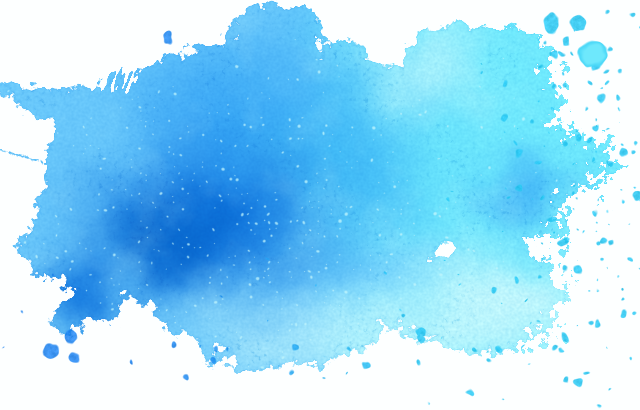
Reproduce this background procedurally as a WebGL 2 fragment shader.

```glsl
#version 300 es
precision highp float;
// A blue to cyan watercolour stain on white paper, with splashed drops.
// A smooth union of blobs, roughened by gradient noise, gives the outline;
// soft washes tint it, and hashed grids scatter the drops and specks.
uniform vec2 u_resolution;
out vec4 fragColor;

const vec3 PAPER = vec3(0.993, 1.0, 1.0);
const vec3 DEEP = vec3(0.03, 0.43, 0.86);
const vec3 BLUE = vec3(0.19, 0.63, 0.96);
const vec3 SKY = vec3(0.42, 0.79, 0.985);
const vec3 CYAN = vec3(0.43, 0.91, 0.99);
const vec3 PALE = vec3(0.76, 0.965, 0.99);

vec2 hash2(vec2 p) {
  vec3 q = fract(p.xyx * vec3(0.1031, 0.1030, 0.0973));
  q += dot(q, q.yzx + 33.33);
  return fract((q.xx + q.yz) * q.zy);
}

float corner(vec2 cell, vec2 offset) {
  float a = 6.2832 * hash2(cell).x;
  return dot(vec2(cos(a), sin(a)), offset);
}

float gradientNoise(vec2 p) {
  vec2 i = floor(p), f = fract(p), e = vec2(0.0, 1.0);
  vec2 u = f * f * f * (f * (f * 6.0 - 15.0) + 10.0);
  return mix(mix(corner(i, f), corner(i + e.yx, f - e.yx), u.x),
             mix(corner(i + e, f - e), corner(i + 1.0, f - 1.0), u.x), u.y);
}

float fbm(vec2 p) {
  float sum = 0.0, amp = 0.6;
  for (int i = 0; i < 4; i++) {
    sum += amp * gradientNoise(p);
    p = mat2(1.6, 1.2, -1.2, 1.6) * p + 17.3;
    amp *= 0.5;
  }
  return sum;
}

float blob(vec2 p, vec2 centre, vec2 r) {
  vec2 q = p - centre;
  float k = length(q / r);
  return k * (k - 1.0) / max(length(q / (r * r)), 0.001);
}

float stroke(vec2 p, vec2 a, vec2 b, float ra, float rb) {
  float t = clamp(dot(p - a, b - a) / dot(b - a, b - a), 0.0, 1.0);
  return length(p - mix(a, b, t)) - mix(ra, rb, t);
}

float join(float a, float b) {
  float h = max(0.025 - abs(a - b), 0.0);
  return min(a, b) - h * h * 10.0;
}

float falloff(vec2 p, vec2 centre, vec2 r) {
  vec2 q = (p - centre) / r;
  return exp(-dot(q, q));
}

vec3 wash(vec3 base, vec3 tint, vec2 p, vec2 centre, vec2 r, float amount) {
  return mix(base, tint, amount * falloff(p, centre, r));
}

// Distance to random tilted drops, most frequent around a focus.
float drops(vec2 p, float cells, float size, float chance, vec2 focus, vec2 spread) {
  float d = 1.0;
  for (int k = 0; k < 9; k++) {
    vec2 cell = floor(p * cells) + vec2(k % 3, k / 3) - 1.0;
    vec2 h = hash2(cell + cells), g = hash2(cell + cells + 71.0);
    vec2 c = (cell + 0.2 + 0.6 * h) / cells;
    vec2 r = size * (0.15 + 0.85 * g.y * g.y) * vec2(0.5 + 0.5 * h.x, 1.0);
    float a = 3.0 * (h.y - 0.5);
    vec2 q = mat2(cos(a), sin(a), -sin(a), cos(a)) * (p - c);
    if (g.x < chance * falloff(c, focus, spread)) d = min(d, blob(q, vec2(0.0), r));
  }
  return d;
}

float outline(vec2 p) {
  float d = join(blob(p, vec2(0.67, 0.563), vec2(0.54, 0.335)), blob(p, vec2(1.128, 0.553), vec2(0.264, 0.376)));
  d = join(d, blob(p, vec2(1.22, 0.787), vec2(0.132)));
  d = join(d, blob(p, vec2(0.67, 0.858), vec2(0.125, 0.132)));
  d = join(d, blob(p, vec2(0.28, 0.51), vec2(0.20, 0.22)));
  d = join(d, blob(p, vec2(0.185, 0.41), vec2(0.135, 0.09)));
  d = join(d, blob(p, vec2(0.235, 0.665), vec2(0.125)));
  d = join(d, blob(p, vec2(0.67, 0.25), vec2(0.285, 0.14)));
  d = join(d, blob(p, vec2(0.98, 0.29), vec2(0.17, 0.10)));
  d = join(d, blob(p, vec2(1.20, 0.27), vec2(0.165, 0.13)));
  d = join(d, blob(p, vec2(1.39, 0.60), vec2(0.08, 0.09)));
  d = join(d, stroke(p, vec2(0.0, 0.785), vec2(0.19, 0.70), 0.012, 0.05));
  d = join(d, stroke(p, vec2(0.15, 0.21), vec2(0.35, 0.39), 0.03, 0.10));
  d = max(d, -blob(p, vec2(1.34, 0.40), vec2(0.05, 0.03)));
  return max(d, -stroke(p, vec2(1.05, 0.35), vec2(1.08, 0.39), 0.013, 0.006));
}

vec3 pigment(vec2 p) {
  vec3 c = mix(SKY, CYAN, smoothstep(0.65, 1.08, p.x));
  c = wash(c, BLUE, p, vec2(0.56, 0.68), vec2(0.26, 0.23), 0.85);
  c = wash(c, vec3(0.24, 0.74, 0.97), p, vec2(0.83, 0.62), vec2(0.20, 0.22), 0.75);
  c = wash(c, SKY, p, vec2(0.90, 0.33), vec2(0.20, 0.09), 0.7);
  c = wash(c, DEEP, p, vec2(0.50, 0.45), vec2(0.25, 0.18), 0.9);
  c = wash(c, DEEP * 0.94, p, vec2(0.42, 0.41), vec2(0.13, 0.09), 0.9);
  c = wash(c, DEEP, p, vec2(0.19, 0.27), vec2(0.09, 0.10), 0.8);
  c = wash(c, SKY, p, vec2(0.24, 0.68), vec2(0.12, 0.10), 0.7);
  c = wash(c, PALE, p, vec2(1.04, 0.82), vec2(0.12, 0.10), 0.6);
  c = wash(c, PALE, p, vec2(1.22, 0.25), vec2(0.22, 0.13), 0.95);
  c = wash(c, PALE, p, vec2(0.85, 0.18), vec2(0.35, 0.09), 0.7);
  return wash(c, BLUE, p, vec2(1.30, 0.53), vec2(0.11, 0.08), 0.6);
}

void main() {
  vec2 p = gl_FragCoord.xy / u_resolution.y;
  float w = 1.0 / u_resolution.y;
  vec2 warp = vec2(fbm(p * 5.0), fbm(p * 5.0 + 40.0));
  float grain = fbm(p * 80.0), rough = fbm(p * 38.0 + 3.0);

  // Ragged outline, with dry bristle marks at the upper left
  float bristle = gradientNoise(mat2(0.94, 0.34, -0.34, 0.94) * p * vec2(110.0, 9.0));
  float d = outline(p + 0.05 * warp) + 0.06 * fbm(p * 15.0) + 0.03 * rough + 0.016 * grain;
  d += 0.09 * bristle * falloff(p, vec2(0.31, 0.80), vec2(0.07));
  d += 0.09 * (rough + 0.5 * grain) * smoothstep(1.2, 1.4, p.x);
  d = min(d, stroke(p, vec2(0.0, 0.635), vec2(0.15, 0.59), 0.003, 0.006) + 0.03 * abs(rough));

  // Soft colour, mottled and granulated, darker at the wet rim
  vec3 paint = pigment(p + 0.12 * warp);
  paint = mix(paint, PALE, 0.35 * clamp(fbm(p * 7.0 + 9.0), 0.0, 1.0));
  float speckle = smoothstep(0.1, 0.4, grain) * smoothstep(-0.1, 0.35, warp.x);
  float tooth = gradientNoise(p * 150.0) + 0.6 * rough;
  paint *= 1.0 - vec3(0.26, 0.11, 0.04) * (0.8 * speckle + 0.3 * grain + 0.35 * tooth);
  paint *= 1.0 - vec3(0.14, 0.05, 0.01) * smoothstep(-0.01, 0.0, d);
  float specks = drops(p, 60.0, 0.0042, 0.3, vec2(0.6, 0.45), vec2(0.5, 0.3));
  paint = mix(paint, PALE, 0.75 * smoothstep(w, -w, specks));
  vec3 color = mix(PAPER, paint, smoothstep(w, -w, d));

  // Splashed drops
  vec2 q = p + 0.007 * vec2(gradientNoise(p * 50.0), gradientNoise(p * 50.0 + 5.0));
  float s = drops(q, 14.0, 0.020, 0.4, vec2(1.43, 0.75), vec2(0.15, 0.35));
  s = min(s, drops(q, 36.0, 0.011, 0.5, vec2(1.42, 0.58), vec2(0.15, 0.42)));
  s = min(s, drops(q, 30.0, 0.011, 0.25, vec2(0.75, 0.13), vec2(0.55, 0.09)));
  s = min(s, drops(q, 28.0, 0.013, 0.18, vec2(1.0, 0.30), vec2(0.30, 0.10)));
  s = min(s, min(blob(q, vec2(0.125, 0.145), vec2(0.020, 0.018)), blob(q, vec2(0.172, 0.178), vec2(0.015, 0.017))));
  s = min(s, min(blob(q, vec2(0.181, 0.127), vec2(0.015, 0.013)), blob(q, vec2(0.41, 0.908), vec2(0.011, 0.017))));
  s = min(s, min(blob(q, vec2(1.345, 0.943), vec2(0.018, 0.026)), blob(q, vec2(1.41, 0.944), vec2(0.020, 0.018))));
  vec3 ink = mix(DEEP + 0.08, vec3(0.15, 0.78, 0.95), smoothstep(0.3, 1.1, p.x));
  color = mix(color, ink + 0.15 * grain, 0.85 * smoothstep(w, -w, s));
  float puddle = blob(q, vec2(1.447, 0.868), vec2(0.035, 0.032));
  color = mix(color, mix(CYAN, ink, smoothstep(-0.012, 0.0, puddle) * 0.5), smoothstep(w, -w, puddle));
  fragColor = vec4(clamp(color, 0.0, 1.0), 1.0);
}
```
